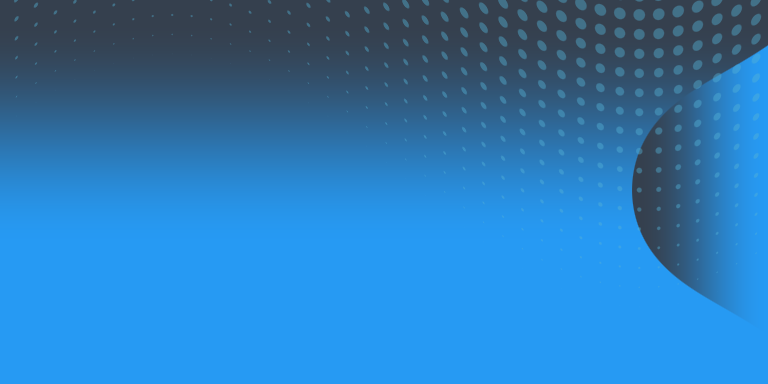
Write a Shadertoy shader that draws this background.

```glsl
// A dark sky-like fade into bright blue, with a bulging shaded form at the right.
// A halftone dot grid, sheared by a cosine wave, covers both; the shear stretches
// the dots into slanted ellipses, and each row of the grid shrinks going down.

const vec3 SLATE = vec3(0.208, 0.250, 0.305);
const vec3 BLUE = vec3(0.150, 0.603, 0.953);
const vec3 DOT_TINT = vec3(0.33, 0.70, 0.84);

// Coverage of the bell-shaped form, whose tip points left.
float bulgeMask(vec2 p) {
    float depth = p.x - 1.646;
    float height = p.y - 0.505;
    float inside = depth * (0.39 + 2.1 * pow(abs(depth - 0.28), 2.0)) - height * height;
    return clamp(0.5 + inside / max(fwidth(inside), 1e-5), 0.0, 1.0);
}

// Coverage of the wavy halftone grid.
float halftone(vec2 p, float pixel) {
    const float pitch = 0.05068;
    float wave = 0.3294 * (1.0 - cos(2.561 * (p.x - 0.448)));
    vec2 grid = vec2(p.x - 0.043, 1.0 - p.y - 0.039 - wave);
    vec2 center = pitch * floor(grid / pitch + 0.5);

    float radius = 0.019 * (0.135 - center.y);
    float dist = length(grid - center) - radius;
    float fade = smoothstep(0.0, 0.002, radius);
    return fade * clamp(0.5 - dist / (1.2 * pixel), 0.0, 1.0);
}

void mainImage(out vec4 fragColor, in vec2 fragCoord) {
    vec2 p = fragCoord / iResolution.y;
    float pixel = 1.0 / iResolution.y;

    // Vertical backdrop fade
    vec3 color = mix(BLUE, SLATE, smoothstep(0.36, 0.95, p.y));

    // Form with its own horizontal fade
    vec3 bulge = mix(SLATE, BLUE, smoothstep(1.66, 2.0, p.x));
    color = mix(color, bulge, bulgeMask(p));

    // Translucent dots on top
    color = mix(color, DOT_TINT, 0.43 * halftone(p, pixel));

    fragColor = vec4(color, 1.0);
}
```
